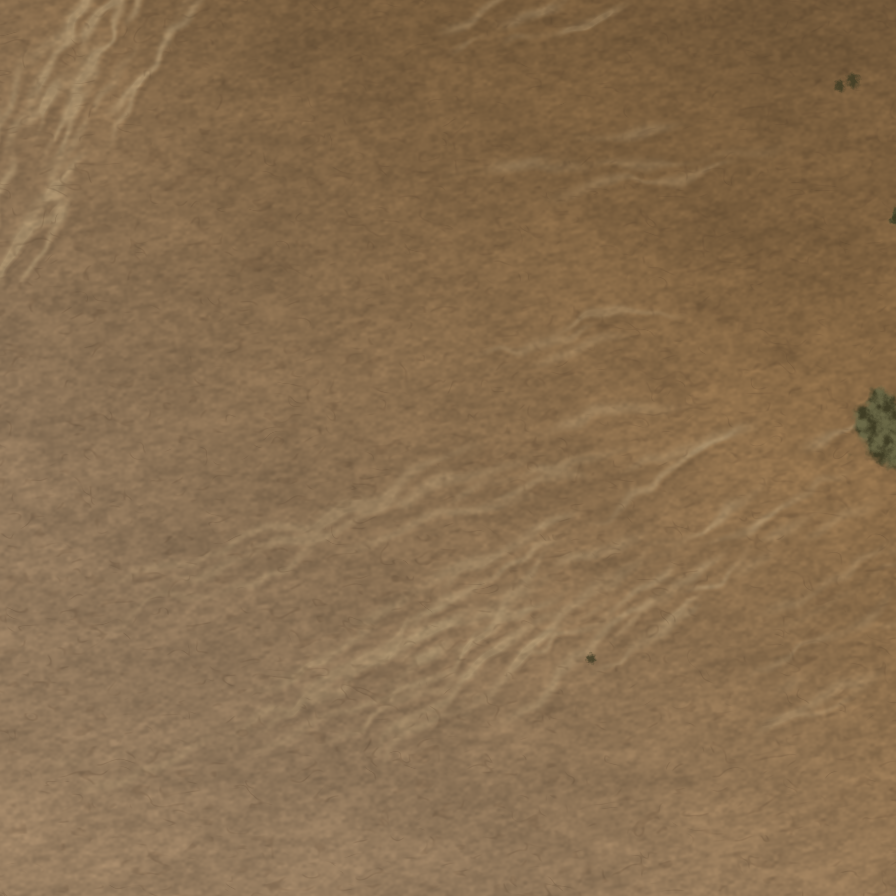
This texture is drawn by a Shadertoy shader. Its source:

```glsl
// Dry sandy ground seen from above, with pale braided wash streaks and a few shrubs.

const vec3 COOL_SAND = vec3(0.556, 0.460, 0.352);
const vec3 WARM_SAND = vec3(0.535, 0.412, 0.268);
const vec3 PALE_SAND = vec3(0.680, 0.585, 0.440);
const vec3 DARK_SOIL = vec3(0.340, 0.250, 0.170);
const vec3 LEAF_DARK = vec3(0.220, 0.220, 0.130);
const vec3 LEAF_PALE = vec3(0.400, 0.400, 0.270);

float hash(vec2 p) {
    vec3 q = fract(p.xyx * 0.1031);
    q += dot(q, q.yzx + 33.33);
    return fract((q.x + q.y) * q.z);
}

float noise(vec2 p) {
    vec2 i = floor(p), f = fract(p);
    f = f * f * (3.0 - 2.0 * f);
    float low = mix(hash(i), hash(i + vec2(1, 0)), f.x);
    float high = mix(hash(i + vec2(0, 1)), hash(i + vec2(1, 1)), f.x);
    return mix(low, high, f.y);
}

float fbm(vec2 p) {
    float sum = 0.0, gain = 0.5;
    for (int i = 0; i < 4; i++) {
        sum += gain * noise(p);
        p = mat2(0.8, 0.6, -0.6, 0.8) * p * 2.03 + 17.0;
        gain *= 0.5;
    }
    return sum / 0.9375;
}

// Pale wavering strands that run from a to b, spread sideways and bowed.
float washBundle(vec2 p, vec2 a, vec2 b, float spread, float bow, int count, float seed) {
    float span = length(b - a);
    vec2 dir = (b - a) / span;
    vec2 q = vec2(dot(p - a, dir), dot(p - a, vec2(-dir.y, dir.x)));
    float t = q.x / span;
    q.y -= bow * 4.0 * t * (1.0 - t);
    float light = 0.0;
    for (int i = 0; i < count; i++) {
        float id = seed + float(i) * 7.0;
        float start = 0.55 * hash(vec2(id, 1.0));
        float end = start + 0.35 + 0.25 * hash(vec2(id, 2.0));
        float taper = smoothstep(start, start + 0.12, t) * (1.0 - smoothstep(end - 0.15, end, t));
        float wander = 0.026 * (noise(vec2(q.x * 15.0, id)) - 0.5)
                     + 0.009 * (noise(vec2(q.x * 50.0, id + 3.0)) - 0.5);
        float lane = (float(i) + 0.9 * hash(vec2(id, 3.0))) / float(count) - 0.45;
        float side = q.y - spread * lane - wander;
        float width = 0.0026 + 0.0055 * noise(vec2(q.x * 25.0, id + 5.0));
        float patchy = smoothstep(0.1, 0.8, noise(vec2(q.x * 20.0, id + 9.0)));
        float core = exp(-side * side / (width * width));
        float shade = exp(-pow((side + 1.8 * width) / width, 2.0));
        light += taper * patchy * (core - 0.25 * shade);
    }
    return clamp(light, -0.3, 1.1);
}

// Coverage of a ragged clump around a centre.
float clump(vec2 p, vec2 centre, float radius, float softness) {
    vec2 q = (p - centre) / radius;
    float ragged = 0.9 * (fbm(q * 2.6 + centre * 40.0) - 0.5);
    return 1.0 - smoothstep(1.0 - softness, 1.0, length(q) + ragged);
}

// Short soft dark fibres along the level lines of a noise field.
float fibres(vec2 p) {
    float level = abs(noise(p * vec2(60.0, 110.0) + 2.0 * noise(p * 45.0)) - 0.5);
    float gaps = smoothstep(0.5, 0.8, noise(p * vec2(70.0, 110.0) + 71.0));
    return (1.0 - smoothstep(0.0, 0.16, level)) * gaps;
}

vec3 ground(vec2 p) {
    float warmth = smoothstep(0.25, 1.2, 0.7 * p.x + 0.75 * p.y);
    vec3 sand = mix(COOL_SAND, WARM_SAND, warmth);
    float upperShade = smoothstep(0.45, 1.0, p.y) * smoothstep(0.05, 0.3, p.x);
    float lowerGlow = (1.0 - smoothstep(0.0, 0.35, p.y)) * (1.0 - 0.6 * p.x);
    float tone = 1.0 - 0.10 * upperShade + 0.05 * lowerGlow;
    tone += 0.15 * (fbm(p * vec2(3.5, 6.0) + 5.0) - 0.5);
    tone += 0.15 * (fbm(p * vec2(16.0, 38.0) + 30.0) - 0.5);
    return sand * tone;
}

float grain(vec2 p) {
    p = mat2(0.985, -0.17, 0.17, 0.985) * p;
    float coarse = noise(p * vec2(75.0, 150.0)) - 0.5;
    float fine = noise(p * vec2(150.0, 235.0) + 47.0) - 0.5;
    float dust = noise(p * vec2(250.0, 290.0) + 91.0) - 0.5;
    return 0.085 * coarse + 0.105 * fine + 0.060 * dust;
}

float washes(vec2 p) {
    float light = 0.85 * washBundle(p, vec2(-0.06, 0.60), vec2(0.22, 1.10), 0.12, 0.015, 18, 11.0);
    light += 0.72 * washBundle(p, vec2(0.40, 0.12), vec2(0.98, 0.53), 0.17, 0.025, 20, 103.0);
    light += 0.55 * washBundle(p, vec2(0.18, 0.14), vec2(0.80, 0.46), 0.11, -0.010, 12, 211.0);
    light += 0.50 * washBundle(p, vec2(0.05, 0.29), vec2(0.96, 0.58), 0.07, 0.010, 9, 307.0);
    light += 0.42 * washBundle(p, vec2(0.48, 0.59), vec2(0.86, 0.64), 0.06, 0.012, 4, 401.0);
    light += 0.42 * washBundle(p, vec2(0.48, 0.79), vec2(1.00, 0.85), 0.07, 0.010, 5, 503.0);
    light += 0.48 * washBundle(p, vec2(0.46, 0.92), vec2(0.72, 1.02), 0.07, 0.000, 6, 607.0);
    light += 0.42 * washBundle(p, vec2(0.72, 0.18), vec2(1.10, 0.36), 0.15, 0.000, 9, 701.0);
    light += 0.36 * washBundle(p, vec2(-0.05, 0.07), vec2(0.26, 0.19), 0.06, 0.000, 4, 809.0);
    return clamp(light, -0.3, 1.0);
}

void mainImage(out vec4 fragColor, in vec2 fragCoord) {
    vec2 p = fragCoord / iResolution.xy;

    // Soil, fibres and pale washes
    float wash = washes(p);
    vec3 colour = ground(p);
    colour = mix(colour, PALE_SAND, 0.75 * max(wash, 0.0));
    colour *= 1.0 + 0.28 * min(wash, 0.0);
    colour = mix(colour, DARK_SOIL, 0.17 * fibres(p));
    colour *= 1.0 + grain(p);

    // Shrubs and dark specks
    float shrub = max(clump(p, vec2(0.99, 0.523), 0.046, 0.35), clump(p, vec2(1.005, 0.755), 0.014, 0.5));
    float speck = max(clump(p, vec2(0.952, 0.910), 0.010, 0.8), clump(p, vec2(0.66, 0.265), 0.008, 0.8));
    speck = max(speck, clump(p, vec2(0.937, 0.904), 0.008, 0.8));
    vec3 leaves = mix(LEAF_DARK, LEAF_PALE, smoothstep(0.25, 0.75, fbm(p * 110.0)));
    colour = mix(colour, leaves, 0.9 * shrub);
    colour = mix(colour, LEAF_DARK, 0.75 * speck);

    fragColor = vec4(colour, 1.0);
}
```
